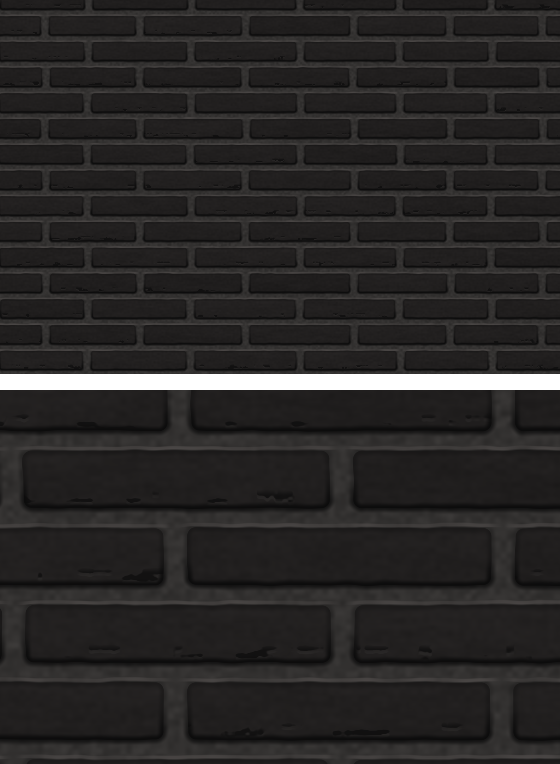
Top, the full canvas; bottom, a detail of the centre.
Give the GLSL for this texture, as a WebGL 1 fragment shader.

```glsl
precision highp float;
uniform vec2 u_resolution;

#define ROWS 14.525
#define BED_OFFSET 0.525
#define BRICK_PITCH 3.904
#define BRICK_HEIGHT 0.745
#define HEAD_JOINT 0.31
#define CORNER 0.11
#define WIDTH_SWAY 0.26
#define CHIP_SHARE 0.6
#define BRICK_COLOR vec3(0.130, 0.122, 0.121)
#define MORTAR_COLOR vec3(0.200, 0.193, 0.189)
#define SHADOW_COLOR vec3(0.045, 0.044, 0.045)
#define RIDGE_COLOR vec3(0.300, 0.285, 0.280)

float hash(vec2 p) {
  vec3 q = fract(p.xyx * 0.1031);
  q += dot(q, q.yzx + 33.33);
  return fract((q.x + q.y) * q.z);
}

float noise(vec2 p) {
  vec2 i = floor(p);
  vec2 f = fract(p);
  f = f * f * (3.0 - 2.0 * f);
  float low = mix(hash(i), hash(i + vec2(1.0, 0.0)), f.x);
  float high = mix(hash(i + vec2(0.0, 1.0)), hash(i + 1.0), f.x);
  return mix(low, high, f.y);
}

float fbm(vec2 p) {
  float sum = 0.0;
  float weight = 0.5;
  for (int i = 0; i < 3; i++) {
    sum += weight * noise(p);
    p = p * 2.03 + 17.1;
    weight *= 0.5;
  }
  return sum / 0.875;
}

float roundedBox(vec2 p, vec2 halfSize, float radius) {
  vec2 q = abs(p) - halfSize + radius;
  return length(max(q, 0.0)) + min(max(q.x, q.y), 0.0) - radius;
}

// Centre of the k-th head joint; odd courses are shifted and swayed
float jointX(float k, float row) {
  float odd = mod(row, 2.0);
  float start = mix(3.645, 1.775, odd);
  float peak = mix(2.45, 3.2, odd);
  float sway = WIDTH_SWAY * cos(6.2832 * (k - peak) / 4.3);
  return start + BRICK_PITCH * k + sway + 0.07 * (hash(vec2(k + 9.0, row + 3.0)) - 0.5);
}

// Dark nicks along the lower part of a brick
float chipMask(vec2 q, vec2 seed) {
  float n = noise(vec2(q.x * 3.5, q.y * 11.0) + seed * 41.0);
  n += 0.25 * (noise(q * 17.0 + seed * 23.0) - 0.5);
  float band = smoothstep(-0.12, -0.22, q.y) * smoothstep(-0.36, -0.30, q.y);
  return smoothstep(0.76, 0.86, n) * band * step(hash(seed + 5.0), CHIP_SHARE);
}

void main() {
  vec2 p = gl_FragCoord.xy / u_resolution.y * ROWS;
  float pixel = ROWS / u_resolution.y;
  float row = floor(p.y + 0.5 - BED_OFFSET);
  float y = p.y - row - BED_OFFSET;

  // Nearest brick in this course
  float d = 10.0;
  vec2 q = vec2(0.0);
  vec2 id = vec2(0.0);
  float wobble = 0.025 * (noise(p * 4.0) - 0.5);
  for (int i = -1; i <= 5; i++) {
    float k = float(i);
    float left = jointX(k, row);
    float right = jointX(k + 1.0, row);
    vec2 local = vec2(p.x - 0.5 * (left + right), y);
    vec2 halfSize = 0.5 * vec2(right - left - HEAD_JOINT, BRICK_HEIGHT);
    float dist = roundedBox(local, halfSize, CORNER) + wobble;
    if (dist < d) {
      d = dist;
      q = local;
      id = vec2(k + 2.0, row + 2.0);
    }
  }

  // Sandy mortar with a contact shadow and a thin lit ridge over each course
  float grain = noise(p * 13.0) - 0.5;
  float relief = noise(p * 9.0 + vec2(0.0, 0.35)) - noise(p * 9.0);
  vec3 mortar = MORTAR_COLOR * (1.0 + 0.22 * grain + 0.22 * relief);
  float below = smoothstep(0.1, -0.35, y);
  mortar = mix(mortar, SHADOW_COLOR, smoothstep(0.08, 0.0, d) * mix(0.25, 0.75, below));
  float ridgeY = 0.5 * BRICK_HEIGHT + 0.035 - wobble;
  float ridge = 1.0 - smoothstep(0.012, 0.02 + pixel, abs(y - ridgeY));
  float ridgeWear = mix(0.45, 0.95, noise(p * vec2(3.0, 1.0)));
  mortar = mix(mortar, RIDGE_COLOR, ridge * ridgeWear * smoothstep(0.2, 0.0, d));

  // Fired clay with long streaks, fine grain and a tone of its own
  float streak = fbm(q * vec2(1.3, 7.0) + id * 13.0) - 0.5;
  float clayRelief = noise(p * vec2(7.0, 12.0) + vec2(0.0, 0.4)) - noise(p * vec2(7.0, 12.0));
  float tone = 0.98 + 0.10 * (hash(id) - 0.5) + 0.16 * streak + 0.10 * grain + 0.10 * clayRelief;
  vec3 brick = BRICK_COLOR * (tone + 0.10 * y);

  // Worn nicks with a pale lower lip
  float chip = chipMask(q, id);
  float lip = max(chipMask(q + vec2(0.0, 0.045), id) - chip, 0.0);
  brick = mix(brick, SHADOW_COLOR, 0.7 * chip);
  brick = mix(brick, MORTAR_COLOR, 0.4 * lip);

  // Rounded arris, darkest on the underside
  float rim = smoothstep(-0.09, -0.01, d);
  brick = mix(brick, SHADOW_COLOR, rim * mix(0.3, 0.95, below));

  float cover = smoothstep(0.5 * pixel, -0.5 * pixel, d);
  gl_FragColor = vec4(mix(mortar, brick, cover), 1.0);
}
```
